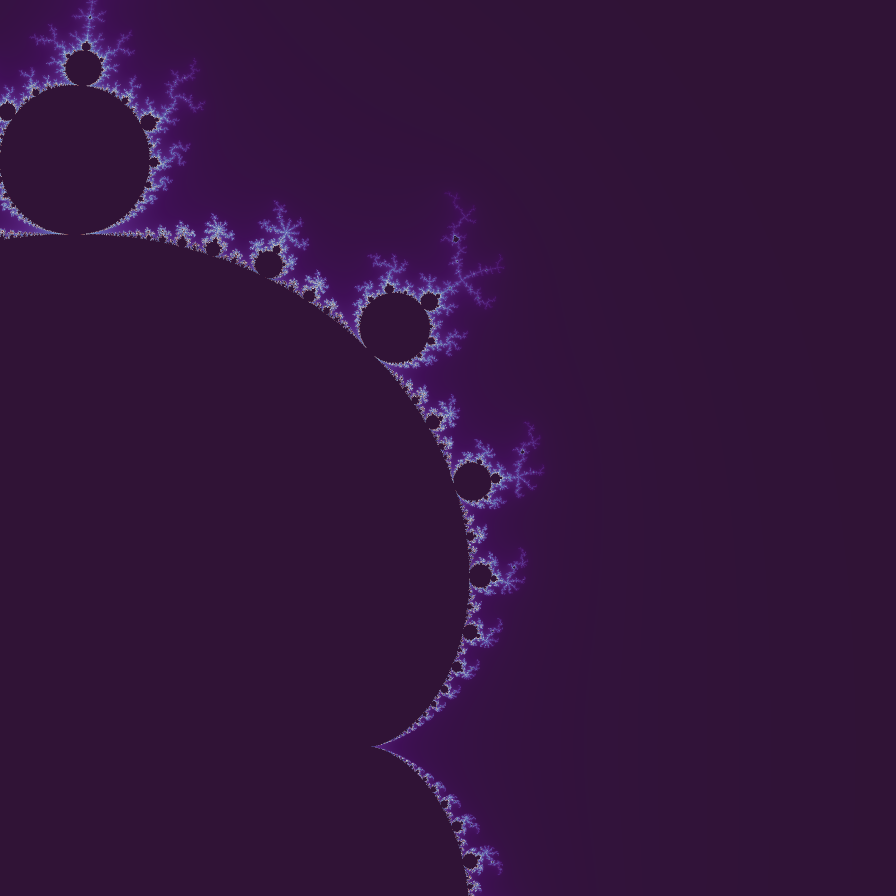
Write a WebGL 1 fragment shader that draws this background.

```glsl
precision highp float;

uniform vec2 u_resolution;

const int MAX_STEPS = 256;
const float ESCAPE_SQ = 64.0;
const vec2 VIEW_CENTER = vec2(0.3484, 0.3787);
const float VIEW_SPAN = 1.136;

const vec3 PLUM = vec3(0.187, 0.075, 0.213);
const vec3 VIOLET = vec3(0.250, 0.060, 0.340);
const vec3 PURPLE = vec3(0.335, 0.130, 0.490);
const vec3 INDIGO = vec3(0.368, 0.270, 0.625);
const vec3 BLUE = vec3(0.390, 0.475, 0.740);
const vec3 SKY = vec3(0.580, 0.705, 0.785);
const vec3 PEARL = vec3(0.886, 0.850, 0.888);
const vec3 SAND = vec3(0.780, 0.600, 0.490);
const vec3 BRICK = vec3(0.690, 0.350, 0.345);
const vec3 WINE = vec3(0.470, 0.130, 0.310);

vec3 stopTo(vec3 color, vec3 next, float from, float to, float t) {
  return mix(color, next, clamp((t - from) / (to - from), 0.0, 1.0));
}

// Cyclic ramp: plum, blue, pearl, red and back to plum
vec3 palette(float t) {
  vec3 color = stopTo(PLUM, VIOLET, 0.008, 0.055, t);
  color = stopTo(color, PURPLE, 0.055, 0.105, t);
  color = stopTo(color, INDIGO, 0.105, 0.16, t);
  color = stopTo(color, BLUE, 0.16, 0.25, t);
  color = stopTo(color, SKY, 0.25, 0.375, t);
  color = stopTo(color, PEARL, 0.375, 0.5, t);
  color = stopTo(color, SAND, 0.5, 0.65, t);
  color = stopTo(color, BRICK, 0.65, 0.76, t);
  color = stopTo(color, WINE, 0.76, 0.87, t);
  return stopTo(color, PLUM, 0.87, 1.0, t);
}

bool insideCardioid(vec2 c) {
  vec2 p = c - vec2(0.25, 0.0);
  float q = dot(p, p);
  return q * (q + p.x) < 0.25 * p.y * p.y;
}

// Smooth escape time from 0 to 1; points that stay bounded give 0
float escapeTime(vec2 c) {
  if (insideCardioid(c)) return 0.0;
  vec2 z = vec2(0.0);
  for (int i = 0; i < MAX_STEPS; i++) {
    z = vec2(z.x * z.x - z.y * z.y, 2.0 * z.x * z.y) + c;
    float sizeSq = dot(z, z);
    if (sizeSq > ESCAPE_SQ) {
      float steps = float(i) + 1.0 - log2(log2(sizeSq) * 0.5);
      return clamp(steps / float(MAX_STEPS), 0.0, 1.0);
    }
  }
  return 0.0;
}

vec2 toPlane(vec2 pixel, vec2 resolution) {
  float side = min(resolution.x, resolution.y);
  return VIEW_CENTER + (pixel - 0.5 * resolution) / side * VIEW_SPAN;
}

void main() {
  // Average a 2 by 2 grid of samples to soften the boundary
  vec3 color = vec3(0.0);
  for (int y = 0; y < 2; y++) {
    for (int x = 0; x < 2; x++) {
      vec2 offset = (vec2(float(x), float(y)) - 0.5) * 0.5;
      vec2 c = toPlane(gl_FragCoord.xy + offset, u_resolution);
      color += palette(escapeTime(c));
    }
  }
  gl_FragColor = vec4(color * 0.25, 1.0);
}
```
